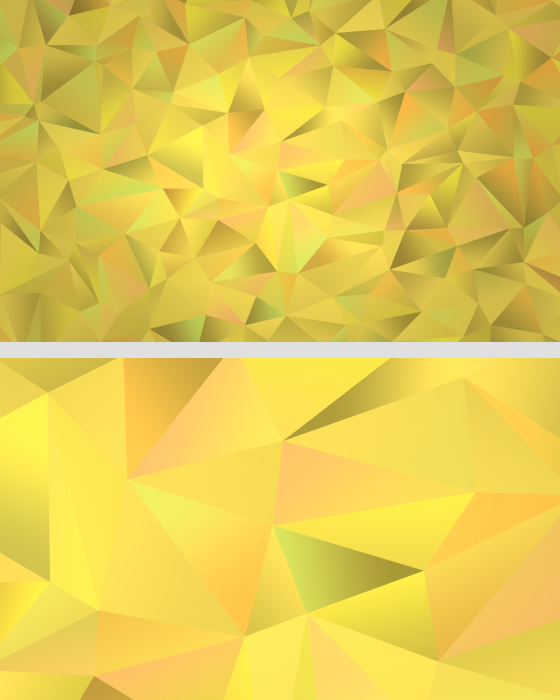
Top, the full canvas; bottom, a detail of the centre.
Give the GLSL for this background, as a Shadertoy shader.

```glsl
// Low-poly mosaic of irregular golden triangles with soft gradients and a bright centre.

const float ROWS = 9.0;            // mesh cells per canvas height
const float JITTER = 0.92;         // spread of each mesh point within its cell
const float MESH_ANGLE = 0.47;     // hides the axes of the underlying grid
const float GLOW = 1.04;           // brightness at the centre
const float RIM = 0.82;            // brightness at the border
const float FACET_CONTRAST = 0.10; // brightness variation between facets
const float FOLD_CONTRAST = 0.34;  // strongest gradient inside a facet

const vec3 GOLD = vec3(0.98, 0.87, 0.34);
const vec3 LEMON = vec3(0.99, 0.94, 0.24);
const vec3 ORANGE = vec3(1.00, 0.69, 0.25);
const vec3 SALMON = vec3(0.98, 0.70, 0.42);
const vec3 LIME = vec3(0.80, 0.91, 0.38);
const vec3 OLIVE = vec3(0.86, 0.78, 0.26);

vec4 hash4(vec3 p) {
    vec4 q = fract(p.xyzx * vec4(0.1031, 0.1030, 0.0973, 0.1099));
    q += dot(q, q.wzxy + 33.33);
    return fract((q.xxyz + q.yzzw) * q.zywx);
}

float cross2(vec2 a, vec2 b) {
    return a.x * b.y - a.y * b.x;
}

float area2(vec2 a, vec2 b, vec2 c) {
    return cross2(b - a, c - a);
}

vec2 meshPoint(vec2 cell) {
    return cell + (hash4(vec3(cell, 7.0)).xy - 0.5) * JITTER;
}

// Signed distance to the line a-b, positive on its left.
float edgeDistance(vec2 p, vec2 a, vec2 b) {
    return cross2(b - a, p - a) / max(length(b - a), 1e-4);
}

vec3 pickTint(float h) {
    if (h < 0.42) return GOLD;
    if (h < 0.56) return LEMON;
    if (h < 0.68) return ORANGE;
    if (h < 0.78) return SALMON;
    if (h < 0.91) return LIME;
    return OLIVE;
}

// Two tints and a brightness ramp blended along a random direction.
vec3 facetColor(vec2 p, vec2 centre, vec3 id) {
    vec4 h = hash4(id + 19.0);
    vec4 k = hash4(id + 53.0);
    float angle = 6.2832 * h.x;
    float ramp = dot(p - centre, vec2(cos(angle), sin(angle)));
    float t = smoothstep(-0.6, 0.6, ramp);
    vec3 start = mix(GOLD, pickTint(h.y), 0.35 + 0.5 * k.x);
    vec3 end = mix(GOLD, pickTint(h.z), 0.5 * k.y);
    float fold = FOLD_CONTRAST * k.z * k.z;
    float shade = 1.02 + FACET_CONTRAST * (h.w - 0.5) - fold * t;
    return mix(start, end, t) * shade;
}

// Adds one triangle with antialiased coverage; rgb is weighted by w.
void addFacet(inout vec4 sum, vec2 p, vec2 a, vec2 b, vec2 c, vec3 id, float pixel) {
    float d = min(edgeDistance(p, a, b), min(edgeDistance(p, b, c), edgeDistance(p, c, a)));
    float cover = clamp(d / pixel + 0.5, 0.0, 1.0);
    if (cover > 0.0) {
        sum += cover * vec4(facetColor(p, (a + b + c) / 3.0, id), 1.0);
    }
}

vec3 mosaic(vec2 p, float pixel) {
    vec4 sum = vec4(0.0);
    vec2 home = floor(p);
    for (int y = -1; y <= 1; y++) {
        for (int x = -1; x <= 1; x++) {
            vec2 cell = home + vec2(x, y);
            vec2 a = meshPoint(cell);
            vec2 b = meshPoint(cell + vec2(1, 0));
            vec2 c = meshPoint(cell + vec2(1, 1));
            vec2 d = meshPoint(cell + vec2(0, 1));
            // Split along the diagonal that leaves the larger smallest half.
            float splitAC = min(area2(a, b, c), area2(a, c, d));
            float splitBD = min(area2(a, b, d), area2(b, c, d));
            if (splitAC > splitBD) {
                addFacet(sum, p, a, b, c, vec3(cell, 1.0), pixel);
                addFacet(sum, p, a, c, d, vec3(cell, 2.0), pixel);
            } else {
                addFacet(sum, p, a, b, d, vec3(cell, 1.0), pixel);
                addFacet(sum, p, b, c, d, vec3(cell, 2.0), pixel);
            }
        }
    }
    return sum.rgb / max(sum.w, 1e-3);
}

void mainImage(out vec4 fragColor, in vec2 fragCoord) {
    vec2 uv = fragCoord / iResolution.xy;
    vec2 p = (fragCoord - 0.5 * iResolution.xy) / iResolution.y * ROWS;
    float s = sin(MESH_ANGLE), c = cos(MESH_ANGLE);
    p = mat2(c, s, -s, c) * p + 40.0;

    // Radial light over the facets
    float radius = length((uv - vec2(0.49, 0.5)) * vec2(1.9, 1.5));
    float light = mix(GLOW, RIM, smoothstep(0.1, 1.0, radius));
    vec3 color = mosaic(p, ROWS / iResolution.y) * light;
    fragColor = vec4(clamp(color, 0.0, 1.0), 1.0);
}
```
